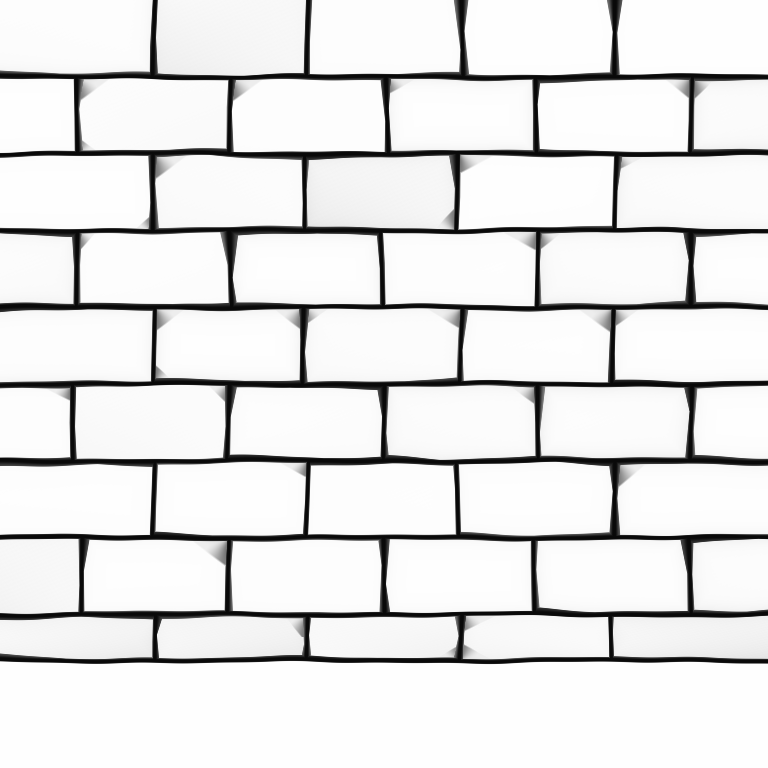
A Shadertoy shader for this texture map:

```glsl
// White running-bond brick wall with dark, unevenly worn joints and a plain foot.
// Each point finds its nearest bed joint and upright joint; hashed insets with a
// kink shape the bevels, chips shade some corners, and layered sines add waviness.

const float ROW_HEIGHT = 0.1;
const float BRICK_WIDTH = 0.2;
const float LAST_BED = 9.0;       // bed joint below the short bottom course
const float WALL_FOOT = 0.86;     // its depth, measured from the top
const float WHITE = 0.995;
const float BLACK = 0.035;

float hash(vec2 cell, float salt) {
    vec3 p = fract(vec3(cell.xyx + salt * 1.37) * vec3(0.1031, 0.1130, 0.0973));
    p += dot(p, p.yzx + 33.33);
    return fract((p.x + p.y) * p.z);
}

float layeredSines(vec2 p) {
    return 0.5 * sin(p.x + 1.7 * p.y) + 0.3 * sin(2.3 * p.x - p.y + 1.0)
         + 0.2 * sin(4.1 * p.x + 2.9 * p.y);
}

// Depth of a bed joint, gently waving across the wall.
float bedDepth(float x, float bed) {
    if (bed < 0.5) return -1.0;
    float depth = bed > LAST_BED - 0.5 ? WALL_FOOT : bed * ROW_HEIGHT;
    return depth + 0.0022 * layeredSines(vec2(x * 15.0, bed * 2.4));
}

// Inset of one brick side: two ends joined through a kink near the middle.
float sideInset(float t, vec2 brick, float salt, float startMax, float endMax) {
    float wear = smoothstep(0.08, 0.65, hash(brick, salt));
    float start = mix(0.003, startMax, wear * hash(brick, salt + 1.0));
    float end = mix(0.003, endMax, wear * hash(brick, salt + 2.0));
    float middle = mix(0.0024, 0.0042, hash(brick, salt + 3.0));
    float kink = mix(0.35, 0.65, hash(brick, salt + 4.0));
    return t < kink ? mix(start, middle, t / kink)
                    : mix(middle, end, (t - kink) / (1.0 - kink));
}

// Black core rising to a grey bevel, clear outside the inset.
float jointShade(float dist, float inset, float tone, float blur) {
    float bevel = mix(BLACK, tone, smoothstep(0.0012, max(inset, 0.004), dist));
    return mix(bevel, 1.0, smoothstep(inset - blur, inset + blur, dist));
}

// Slanted corner facet, darkest beside the upright joint.
float chipShade(vec2 fromCorner, vec2 size, float blur) {
    float reach = fromCorner.x / size.x + fromCorner.y / size.y;
    float fan = fromCorner.x / (fromCorner.x + fromCorner.y + 0.001);
    float facet = mix(0.38, 0.84, smoothstep(0.1, 0.75, fan)) + 0.12 * reach;
    float edge = blur / min(size.x, size.y) + 0.04;
    return mix(min(facet, 0.93), 1.0, smoothstep(1.0 - edge, 1.0 + edge, reach));
}

// Nearly white face, with faint shade on some bricks.
float faceShade(vec2 brick, vec2 local, float shortCourse) {
    float soil = 0.07 * pow(hash(brick, 31.0), 5.0)
               + 0.075 * shortCourse * hash(brick, 32.0);
    float slope = mix(local.x, 1.0 - local.x, step(0.5, hash(brick, 33.0)));
    float grain = 0.06 * layeredSines(local * vec2(95.0, 70.0));
    return WHITE - soil * (0.35 + 0.65 * slope * local.y + grain);
}

float wallShade(vec2 p, float blur) {
    // Course, from the nearest bed joint
    float bed = p.y > 0.83 ? LAST_BED : floor(p.y / ROW_HEIGHT + 0.5);
    float bedOffset = p.y - bedDepth(p.x, bed);
    float row = bedOffset > 0.0 ? bed : bed - 1.0;
    float bedDist = abs(bedOffset);
    if (row > LAST_BED - 0.5)
        return min(WHITE, jointShade(bedDist, 0.0028, 0.25, blur));

    float shortCourse = step(7.5, row);
    float height = mix(ROW_HEIGHT, WALL_FOOT - 0.8, shortCourse);
    float down = clamp((p.y - row * ROW_HEIGHT) / height, 0.0, 1.0);

    // Brick, from the nearest upright joint
    float stagger = 0.5 * mod(row, 2.0);
    float u = p.x / BRICK_WIDTH - stagger;
    float upright = floor(u + 0.5);
    vec2 joint = vec2(upright, row);
    float shift = hash(joint, 3.0) - 0.5;
    float lean = (hash(joint, 4.0) - 0.5) * 0.008 * (down - 0.5);
    float uprightOffset = (u - upright) * BRICK_WIDTH - 0.05 * shift * shift * shift - lean;
    bool atBorder = stagger < 0.25 && (upright < 0.5 || upright > 4.5);
    float column = (atBorder ? u - upright : uprightOffset) > 0.0 ? upright : upright - 1.0;
    float uprightDist = atBorder ? 1.0 : abs(uprightOffset);
    vec2 brick = vec2(column, row);
    vec2 local = vec2(clamp(u - column, 0.0, 1.0), down);

    // Sides get their own wear above, below, left and right
    float below = step(0.0, bedOffset);
    float right = step(column + 0.5, upright);
    float bedInset = sideInset(local.x, brick, 5.0 + 6.0 * below, 0.0085, 0.0085);
    float uprightInset = sideInset(down, brick, 17.0 + 6.0 * right, 0.0125, 0.0085);
    float bedTone = mix(0.16, 0.36, hash(brick, 41.0 + below));
    float uprightTone = mix(0.24, 0.50, hash(brick, 43.0 + right));

    // Face, contact shade and chipped corners
    float shade = faceShade(brick, local, shortCourse);
    float gap = min(bedDist - bedInset, uprightDist - uprightInset);
    shade -= 0.05 * hash(brick, 47.0) * exp(-max(gap, 0.0) / 0.008);
    float corner = right + 2.0 * below;
    if (hash(brick, 51.0 + corner) < mix(0.05, 0.32, below)) {
        vec2 size = mix(vec2(0.022, 0.02), vec2(0.055, 0.04),
                        vec2(hash(brick, 56.0 + corner), hash(brick, 61.0 + corner)));
        shade = min(shade, chipShade(vec2(uprightDist, bedDist), size, blur));
    }

    shade = min(shade, jointShade(bedDist, bedInset, bedTone, blur));
    return min(shade, jointShade(uprightDist, uprightInset, uprightTone, blur));
}

void mainImage(out vec4 fragColor, in vec2 fragCoord) {
    vec2 uv = fragCoord / iResolution.xy;
    float blur = 0.6 / iResolution.y;
    fragColor = vec4(vec3(wallShade(vec2(uv.x, 1.0 - uv.y), blur)), 1.0);
}
```
